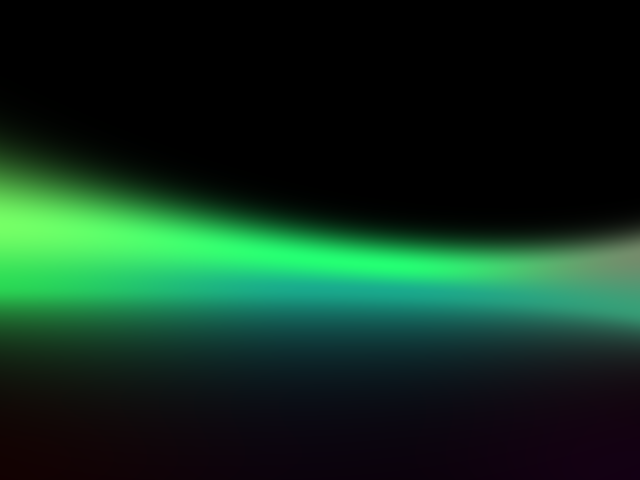
This background is drawn by a WebGL 1 fragment shader. Its source:

```glsl
precision highp float;
// A soft aurora band on black: a green crest that sags to the right above a teal body.
// Two curves set the crest and the base; light fades as a gaussian above the crest
// and exponentially below the base, with each colour channel fading at its own rate.
uniform vec2 u_resolution;

#define CREST_LEFT vec3(0.47, 1.00, 0.40)
#define CREST_MID vec3(0.14, 1.00, 0.45)
#define CREST_RIGHT vec3(0.46, 0.54, 0.42)
#define BODY_LEFT vec3(0.17, 0.87, 0.33)
#define BODY_MID vec3(0.10, 0.68, 0.56)
#define BODY_RIGHT vec3(0.22, 0.63, 0.47)
#define FLOOR_LEFT vec3(0.055, 0.0, 0.0)
#define FLOOR_MID vec3(0.03, 0.0, 0.03)
#define FLOOR_RIGHT vec3(0.065, 0.0, 0.075)
#define FADE_RATIO vec3(2.0, 0.95, 1.15)
#define BASE_SOFTNESS 0.008

// Blend three colours across the width.
vec3 acrossWidth(vec3 left, vec3 middle, vec3 right, float x) {
  vec3 color = mix(left, middle, smoothstep(-0.05, 0.5, x));
  return mix(color, right, smoothstep(0.6, 1.03, x));
}

// Height of the brightest line.
float crestHeight(float x) {
  return 0.531 + x * (-0.091 + x * (-0.25 + x * 0.28));
}

// Height where the body starts to fade downward.
float baseHeight(float x) {
  return 0.391 - 0.054 * pow(x, 4.0);
}

// A ramp that is zero below the origin, with a rounded corner.
float softRamp(float d, float softness) {
  return softness * log(1.0 + exp(clamp(d / softness, -40.0, 60.0)));
}

void main() {
  vec2 uv = gl_FragCoord.xy / u_resolution;
  float crest = crestHeight(uv.x);
  float base = baseHeight(uv.x);

  // Band colour, from the teal body up to the green crest
  vec3 crestColor = acrossWidth(CREST_LEFT, CREST_MID, CREST_RIGHT, uv.x);
  vec3 bodyColor = acrossWidth(BODY_LEFT, BODY_MID, BODY_RIGHT, uv.x);
  vec3 color = mix(bodyColor, crestColor, smoothstep(base + 0.01, crest, uv.y));

  // Glow above the crest, wider on the left
  float glowWidth = 0.05 + 0.075 * pow(1.0 - uv.x, 3.0);
  float above = max(uv.y - crest, 0.0) / glowWidth;
  color *= exp(-above * above);

  // Long fade below the base
  float fadeLength = 0.08 + uv.x * (0.085 - 0.11 * uv.x);
  float below = softRamp(base - uv.y, BASE_SOFTNESS);
  color *= exp(-below / (fadeLength * FADE_RATIO));

  // Faint tint along the bottom
  vec3 floorColor = acrossWidth(FLOOR_LEFT, FLOOR_MID, FLOOR_RIGHT, uv.x);
  color += floorColor * (1.0 - smoothstep(0.0, 0.3, uv.y));

  gl_FragColor = vec4(color, 1.0);
}
```
